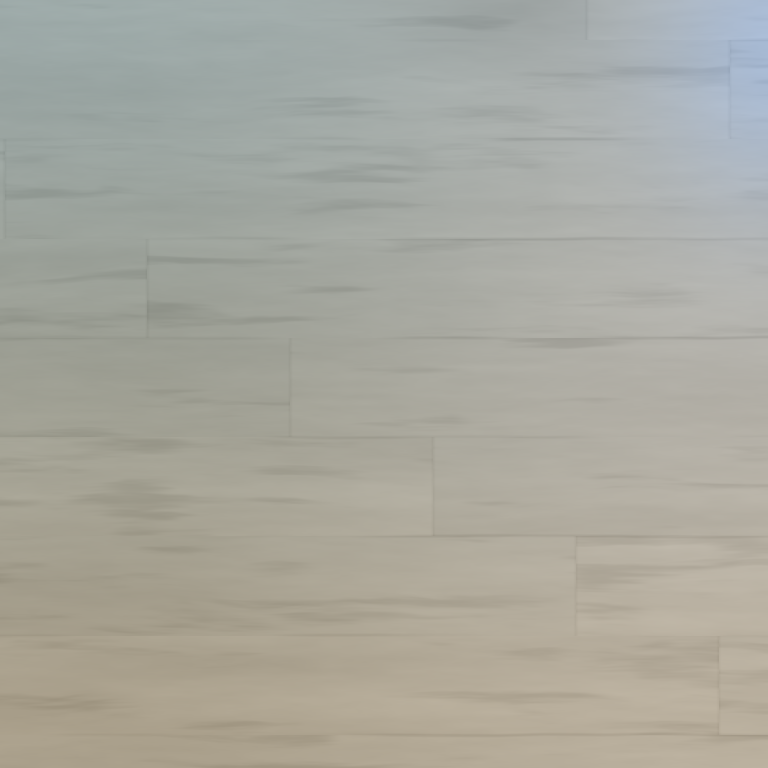
Write a WebGL 1 fragment shader that draws this texture.

```glsl
precision highp float;
// Pale wood plank floor with staggered joints, soft grain and cool window light.

uniform vec2 u_resolution;

// Plank layout, in canvas units measured from the upper left
const float PLANK_HEIGHT = 0.1293;
const float PLANK_LENGTH = 1.13;
const float FIRST_SEAM = 0.052;
const float FIRST_JOINT = -0.18;
const float JOINT_STEP = 0.186;
const float SEAM_WIDTH = 0.0035;
const float JOINT_WIDTH = 0.004;

// Strength of the wear and variation
const float SEAM_DEPTH = 0.055;
const float JOINT_DEPTH = 0.022;
const float TONE_VARIATION = 0.016;
const float BAND_DEPTH = 0.060;
const float STREAK_DEPTH = 0.050;
const float FIBRE_DEPTH = 0.022;

// Lighting across the floor
const vec3 TOP_LEFT = vec3(0.615, 0.665, 0.660);
const vec3 TOP_RIGHT = vec3(0.680, 0.695, 0.690);
const vec3 MID_LEFT = vec3(0.625, 0.630, 0.585);
const vec3 MID_RIGHT = vec3(0.715, 0.705, 0.675);
const vec3 BOTTOM_LEFT = vec3(0.670, 0.630, 0.550);
const vec3 BOTTOM_RIGHT = vec3(0.735, 0.695, 0.625);
const vec3 WINDOW_GLOW = vec3(-0.020, 0.040, 0.150);
const vec2 GLOW_CENTRE = vec2(1.03, 0.06);
const vec2 GLOW_SIZE = vec2(0.17, 0.21);
const vec2 SHADE_CENTRE = vec2(0.67, 0.0);
const vec2 SHADE_SIZE = vec2(0.12, 0.06);
const float SHADE_DEPTH = 0.045;

float hash(vec2 p) {
  return fract(sin(dot(p, vec2(127.1, 311.7))) * 43758.5453);
}

float noise(vec2 p) {
  vec2 i = floor(p);
  vec2 f = fract(p);
  f = f * f * (3.0 - 2.0 * f);
  return mix(mix(hash(i), hash(i + vec2(1.0, 0.0)), f.x),
             mix(hash(i + vec2(0.0, 1.0)), hash(i + vec2(1.0, 1.0)), f.x), f.y);
}

float fbm(vec2 p) {
  float sum = 0.0;
  float gain = 0.5;
  for (int i = 0; i < 4; i++) {
    sum += gain * noise(p);
    p = p * 2.03 + vec2(17.3, 9.1);
    gain *= 0.5;
  }
  return sum / 0.9375;
}

float bump(vec2 p, vec2 centre, vec2 size) {
  vec2 d = (p - centre) / size;
  return exp(-dot(d, d));
}

// Smooth ambient colour, warm below and cool towards the upper right
vec3 floorLight(vec2 p) {
  float across = smoothstep(0.1, 1.0, p.x);
  vec3 top = mix(TOP_LEFT, TOP_RIGHT, across);
  vec3 middle = mix(MID_LEFT, MID_RIGHT, across);
  vec3 bottom = mix(BOTTOM_LEFT, BOTTOM_RIGHT, across);
  vec3 light = mix(top, middle, smoothstep(0.0, 0.55, p.y));
  light = mix(light, bottom, smoothstep(0.4, 1.0, p.y));
  light += WINDOW_GLOW * bump(p, GLOW_CENTRE, GLOW_SIZE);
  return light - SHADE_DEPTH * bump(p, SHADE_CENTRE, SHADE_SIZE);
}

// Signed brightness of the wood grain, shifted for each plank
float grain(vec2 p, float seed) {
  vec2 q = p + vec2(seed * 7.0, seed * 3.0);
  q.y += 0.022 * (fbm(q * vec2(3.5, 9.0)) - 0.5);
  float bands = fbm(q * vec2(1.8, 19.0)) - 0.5;
  float streaks = smoothstep(0.57, 0.83, fbm(q * vec2(5.0, 52.0) + 31.0));
  float fibres = fbm(q * vec2(22.0, 125.0) + 73.0) - 0.5;
  return BAND_DEPTH * bands - STREAK_DEPTH * streaks + FIBRE_DEPTH * fibres;
}

void main() {
  vec2 p = gl_FragCoord.xy / u_resolution;
  p.y = 1.0 - p.y;

  // Plank cell: each row's joint steps to the right
  float v = (p.y - FIRST_SEAM) / PLANK_HEIGHT;
  float row = floor(v);
  float u = (p.x - FIRST_JOINT - JOINT_STEP * row) / PLANK_LENGTH;
  float seed = hash(vec2(floor(u), row) + 4.7);

  // Faint seams, broken along their length and clearer to the right
  float wobble = 0.003 * (noise(p * vec2(14.0, 8.0)) - 0.5);
  float seamDist = abs((v - floor(v + 0.5)) * PLANK_HEIGHT + wobble);
  float seam = 1.0 - smoothstep(0.0, SEAM_WIDTH, seamDist);
  float broken = smoothstep(0.3, 0.75, noise(vec2(p.x * 7.0, floor(v + 0.5) * 5.3)));
  seam *= broken * mix(0.35, 1.0, smoothstep(0.1, 0.8, p.x));
  float jointDist = abs(u - floor(u + 0.5)) * PLANK_LENGTH;
  float joint = 1.0 - smoothstep(0.0, JOINT_WIDTH, jointDist);

  vec3 color = floorLight(p);
  color += TONE_VARIATION * (seed - 0.5) * vec3(1.2, 1.0, 0.9);
  color += grain(p, seed);
  color -= SEAM_DEPTH * seam + JOINT_DEPTH * joint;
  gl_FragColor = vec4(clamp(color, 0.0, 1.0), 1.0);
}
```
